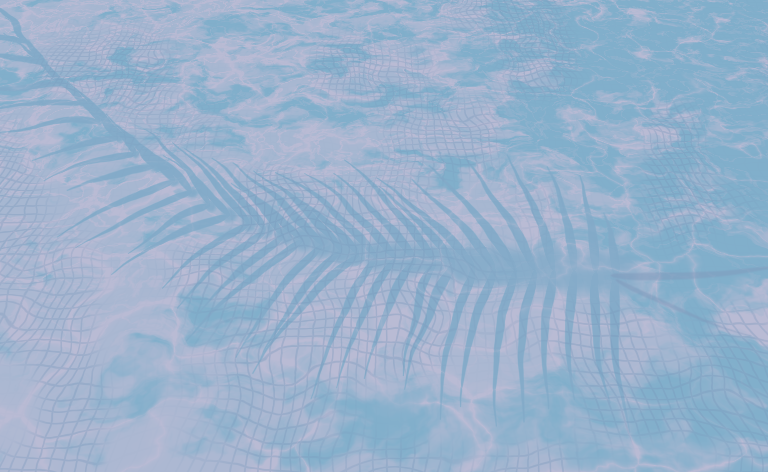
A Shadertoy shader for this texture:

```glsl
#define DEEP_BLUE vec3(0.505, 0.686, 0.796)
#define LILAC vec3(0.705, 0.728, 0.828)
#define PALM_SHADE vec3(0.510, 0.650, 0.775)
#define STEM_SHADE vec3(0.500, 0.600, 0.735)
#define GROUT_SHADE vec3(0.470, 0.590, 0.730)
#define CELL_SCALE 7.5
#define TILE_SCALE vec2(70.0, 46.0)
#define LEAFLETS 32
#define LEAF_WIDTH 0.0105
#define SHADOW_STRENGTH 0.88
#define CAUSTIC_STRENGTH 0.62
#define GLINT_STRENGTH 0.34

float hash(vec2 p) {
    vec3 q = fract(p.xyx * 0.1031);
    q += dot(q, q.yzx + 33.33);
    return fract((q.x + q.y) * q.z);
}

vec2 hash2(vec2 p) { return vec2(hash(p), hash(p + 57.3)); }

float noise(vec2 p) {
    vec2 i = floor(p), f = fract(p);
    f = f * f * (3.0 - 2.0 * f);
    return mix(mix(hash(i), hash(i + vec2(1, 0)), f.x),
               mix(hash(i + vec2(0, 1)), hash(i + vec2(1, 1)), f.x), f.y);
}

float fbm(vec2 p) {
    float sum = 0.0, amp = 0.5;
    for (int i = 0; i < 5; i++) {
        sum += amp * noise(p);
        p = mat2(1.6, 1.1, -1.1, 1.6) * p + 7.1;
        amp *= 0.5;
    }
    return sum / 0.97;
}

// Gap between the two nearest cell centres: zero along cell borders
float cellGap(vec2 p) {
    vec2 cell = floor(p);
    float near = 9.0, next = 9.0;
    for (int y = -1; y <= 1; y++)
    for (int x = -1; x <= 1; x++) {
        vec2 c = cell + vec2(x, y);
        float d = length(c + 0.1 + 0.8 * hash2(c) - p);
        next = min(next, max(near, d));
        near = min(near, d);
    }
    return next - near;
}

// Tapered blade; widest near its first third
float blade(vec2 p, vec2 base, vec2 along, float width, float blur) {
    float h = clamp(dot(p - base, along) / dot(along, along), 0.0, 1.0);
    vec2 bend = vec2(along.y, -along.x) * 0.16 * h * (1.0 - h);
    float d = length(p - base - along * h - bend);
    float w = width * (0.2 + 0.8 * sin(3.1416 * sqrt(h))) * (1.0 - 0.5 * h);
    return 1.0 - smoothstep(-blur, blur, d - w);
}

vec2 rachis(float t) {
    float s = 1.0 - t;
    return s * s * s * vec2(1.33, 0.42) + 3.0 * s * s * t * vec2(0.85, 0.46)
         + 3.0 * s * t * t * vec2(0.45, 0.38) + t * t * t * vec2(0.04, 0.94);
}

float frond(vec2 p, float blur) {
    float shade = 0.0;
    for (int i = 0; i < LEAFLETS; i++) {
        float t = (float(i) + 0.5) / float(LEAFLETS);
        vec2 base = rachis(t);
        vec2 rnd = hash2(vec2(i, 3)) - 0.5;
        float up = radians(100.0 + 36.0 * smoothstep(0.0, 0.25, t) + 10.0 * rnd.x);
        float down = radians(-78.0 - 112.0 * t + 14.0 * rnd.y);
        float upLen = smoothstep(-0.1, 0.12, t) * mix(0.30, 0.13, t) * (1.0 + 0.4 * rnd.y);
        float downLen = mix(0.31, 0.17, t * t) * (1.0 + 0.4 * rnd.x);
        float width = LEAF_WIDTH * mix(1.15, 0.7, t);
        shade = max(shade, blade(p, base, upLen * vec2(cos(up), sin(up)), width, blur));
        shade = max(shade, blade(p, base, downLen * vec2(cos(down), sin(down)), width, blur));
        // Overlapping leaf bases merge into a soft core
        float core = mix(0.065, 0.010, smoothstep(0.0, 0.9, t));
        shade = max(shade, 0.85 * (1.0 - smoothstep(core * 0.4, core, length(p - base))));
    }
    return shade;
}

void mainImage(out vec4 fragColor, in vec2 fragCoord) {
    float pixel = 1.0 / iResolution.y;
    vec2 p = fragCoord * pixel;
    float depth = 1.0 / (1.8 - p.y);
    vec2 ground = vec2(p.x - 0.8, 2.0) * depth;
    vec2 ripple = vec2(fbm(ground * 11.0), fbm(ground * 11.0 + 31.7)) - 0.5;
    vec2 swell = vec2(noise(ground * 14.0), noise(ground * 14.0 + 31.7)) - 0.5;

    // Broad light patches, lilac on the left and blue on the right
    float tilt = mix(0.11, -0.07, smoothstep(0.1, 1.6, p.x));
    tilt -= 0.14 * smoothstep(0.35, 0.0, length(p - vec2(1.6, 0.0)));
    tilt -= 0.08 * smoothstep(0.5, 0.0, length(p - vec2(1.6, 1.0)));
    tilt += 0.15 * smoothstep(0.65, 0.1, length((p - vec2(0.85, 0.45)) * vec2(1.0, 1.7)));
    float patches = fbm(ground * vec2(9.0, 11.0) + 2.0 * ripple);
    float streaks = fbm(ground * vec2(24.0, 34.0) + 4.0 * ripple);
    float mottle = mix(patches, streaks, mix(0.25, 0.5, p.y));
    float light = 0.84 * smoothstep(0.39, 0.61, mottle + tilt);

    // Palm shadow, shaken by the water
    float shadow = frond(p + 0.010 * swell + 0.010 * ripple, max(0.0018, 0.7 * pixel));
    light = mix(light, 0.05, shadow * SHADOW_STRENGTH);

    // Caustic net and fine glints
    float gap = cellGap(ground * CELL_SCALE + 0.7 * swell + 0.7 * ripple);
    float vary = smoothstep(0.2, 0.7, noise(ground * 9.0 + 12.0));
    float net = exp(-gap * 20.0) + 0.25 * exp(-gap * 5.0);
    light += CAUSTIC_STRENGTH * net * (0.35 + 0.65 * vary) * (1.0 - 0.4 * shadow);
    float ridge = 1.0 - abs(2.0 * fbm(ground * vec2(26.0, 30.0) + 3.0 * ripple + 5.0) - 1.0);
    float glint = smoothstep(0.84, 1.0, ridge) - 0.35;
    light += GLINT_STRENGTH * glint * smoothstep(0.0, 0.7, p.y) * (1.0 - 0.7 * shadow);
    vec3 col = mix(DEEP_BLUE, LILAC, clamp(light, 0.0, 1.1));
    col = mix(col, PALM_SHADE, 0.55 * shadow * (1.0 - clamp(light, 0.0, 1.0)));

    // Wavy tile joints, fading where they become too fine
    vec2 tile = ground * TILE_SCALE + 2.2 * swell + 1.2 * ripple;
    vec2 span = fwidth(tile);
    vec2 joint = 1.0 - smoothstep(vec2(0.02), 0.05 + 0.8 * span, 0.5 - abs(fract(tile) - 0.5));
    joint *= 1.0 - smoothstep(0.25, 0.6, span);
    float clarity = 0.03 + 0.32 * smoothstep(0.35, 0.75, noise(p * 7.0 + 4.0));
    col = mix(col, GROUT_SHADE, clarity * max(joint.x, joint.y));

    // Two stalk shadows running off to the right
    vec2 q = p + 0.010 * swell;
    float stalk = max(blade(q, vec2(1.30, 0.42), vec2(0.46, 0.035), 0.009, 0.003),
                      blade(q, vec2(1.31, 0.41), vec2(0.28, -0.12), 0.006, 0.003));
    col = mix(col, STEM_SHADE, 0.5 * stalk);
    fragColor = vec4(col, 1.0);
}
```
